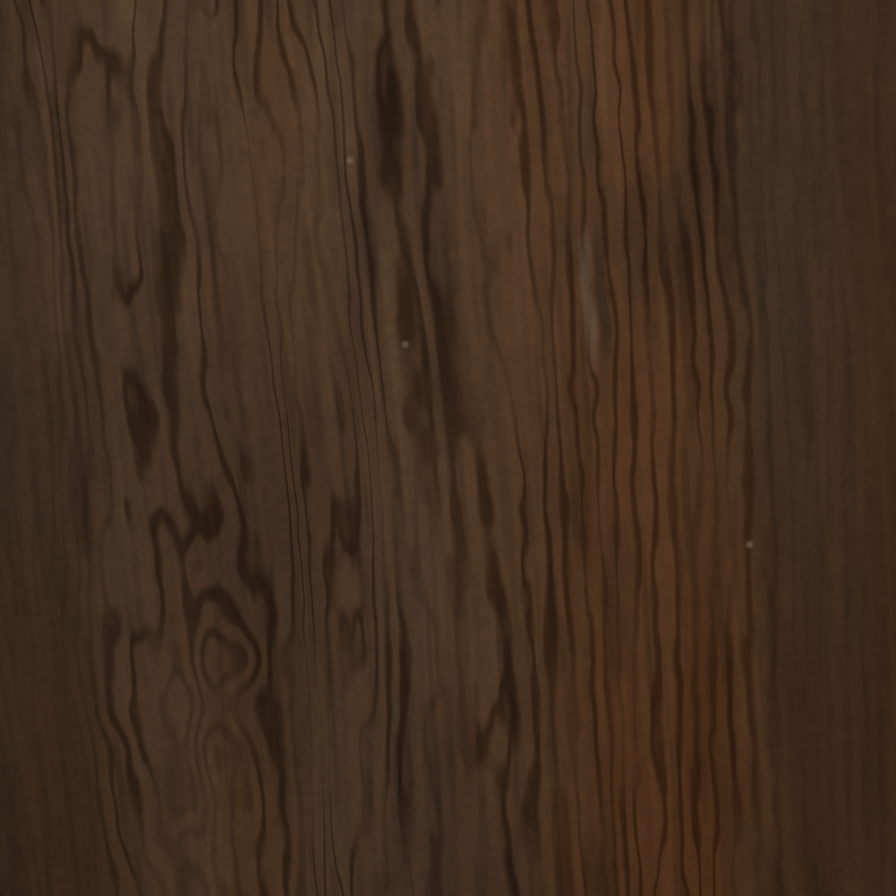
A WebGL 1 fragment shader for this texture:

```glsl
precision highp float;
// Dark stained wood with long, slightly leaning vertical grain.
// Growth rings are contour bands of a stretched, noise-warped field; broad
// stains, fine fibres, a pale scar and a few specks are laid over them.

uniform vec2 u_resolution;

float hash(vec2 p) {
  vec3 q = fract(vec3(p.xyx) * 0.1031);
  q += dot(q, q.yzx + 33.33);
  return fract((q.x + q.y) * q.z);
}

float noise(vec2 p) {
  vec2 i = floor(p), f = fract(p);
  f = f * f * (3.0 - 2.0 * f);
  return mix(mix(hash(i), hash(i + vec2(1.0, 0.0)), f.x),
             mix(hash(i + vec2(0.0, 1.0)), hash(i + vec2(1.0, 1.0)), f.x), f.y);
}

float fbm(vec2 p) {
  float sum = 0.0, weight = 0.533;
  for (int i = 0; i < 4; i++) {
    sum += weight * noise(p);
    p = p * 2.03 + vec2(17.3, 9.1);
    weight *= 0.5;
  }
  return sum;
}

// Dark late-wood lines: thin where the field is steep, broad where it is flat.
float growthRings(vec2 g, float wildness) {
  vec2 fromKnot = (g - vec2(0.19, 0.22)) * vec2(11.0, 3.2);
  float swirl = wildness * exp(-dot(fromKnot, fromKnot));
  float field = 33.0 * g.x + 16.0 * max(g.x - 0.55, 0.0);
  field += mix(2.2, 4.5, wildness) * noise(g * vec2(8.0, 1.4) + 4.0);
  field += mix(1.1, 2.2, wildness) * noise(g * vec2(23.0, 3.6) + 21.0);
  field += mix(0.5, 0.9, wildness) * noise(g * vec2(52.0, 11.0) + 5.0);
  field += 0.3 * noise(g * vec2(110.0, 30.0));
  field += 2.2 * swirl * noise(g * vec2(24.0, 19.0) + 8.0);
  float ridge = abs(fract(field) - 0.5) * 2.0;
  float width = 0.15 + 0.5 * noise(g * vec2(24.0, 4.0) + 31.0);
  return smoothstep(0.85 - width, 1.12 - 0.45 * width, ridge);
}

// Small bright flecks, rare and scattered over a jittered grid.
float specks(vec2 p) {
  vec2 cell = floor(p * 14.0);
  vec2 centre = 0.2 + 0.6 * vec2(hash(cell + 3.0), hash(cell + 47.0));
  float d = length(fract(p * 14.0) - centre);
  float chosen = step(0.98, hash(cell + 90.0));
  return chosen * (1.0 - smoothstep(0.02, 0.085, d));
}

void main() {
  vec2 p = gl_FragCoord.xy / u_resolution;

  // Grain coordinates: fibres drift right on the way down, most on the left.
  float lean = mix(0.10, 0.05, smoothstep(0.1, 0.8, p.x));
  vec2 g = vec2(p.x + lean * (p.y - 0.5), p.y);
  g.x += 0.015 * (noise(vec2(p.x * 3.0, p.y * 2.5)) - 0.5);

  // Regions: plain margins, a wild left half, a warm band right of centre.
  float figured = smoothstep(0.04, 0.10, g.x) * (1.0 - smoothstep(0.80, 0.90, g.x));
  float wildness = 1.0 - smoothstep(0.38, 0.62, g.x);
  float warmth = smoothstep(0.42, 0.62, g.x) * (1.0 - smoothstep(0.76, 0.90, g.x));
  warmth = 0.16 + 0.40 * warmth + 0.9 * (fbm(g * vec2(9.0, 1.3) + 12.0) - 0.5);
  warmth += 0.35 * smoothstep(0.88, 1.0, g.x) + 0.38 * (1.0 - p.y) * smoothstep(0.4, 0.8, p.x);
  warmth = clamp(warmth, 0.0, 1.0);
  vec3 color = mix(vec3(0.290, 0.216, 0.156), vec3(0.292, 0.180, 0.100), warmth);

  // Broad light: brighter upper middle, dim margins and bottom corners.
  float light = 0.89 + 0.13 * smoothstep(0.0, 0.9, p.y);
  light *= mix(0.82, 1.03, figured);
  light *= 1.0 + 0.09 * exp(-12.0 * (p.x - 0.6) * (p.x - 0.6));
  light *= 1.0 + 0.24 * (fbm(g * vec2(15.0, 1.0) + 50.0) - 0.5);
  color *= light;

  // Grey-brown stains, drawn out along the grain.
  float stain = smoothstep(0.53, 0.74, fbm(g * vec2(12.0, 2.6) + 70.0));
  vec2 patchOffset = (g - vec2(0.27, 0.40)) * vec2(8.0, 5.0);
  stain = max(stain * 0.8, 0.75 * exp(-dot(patchOffset, patchOffset)));
  color = mix(color, vec3(0.200, 0.143, 0.103), 0.6 * stain * figured);

  // Growth rings, broken along their length and faint in the margins.
  float rings = growthRings(g, wildness);
  rings *= 0.35 + 0.65 * smoothstep(0.25, 0.6, noise(g * vec2(26.0, 5.0) + 60.0));
  rings *= mix(0.15, 1.0, figured);
  color *= 1.0 - rings * vec3(0.33, 0.38, 0.43);

  // Fine dark pores in short strokes, fibres and soft mottling.
  float pores = smoothstep(0.6, 0.9, noise(g * vec2(95.0, 7.0) + 33.0));
  float fibre = noise(g * vec2(150.0, 9.0)) - 0.5;
  float mottle = noise(p * 95.0) + noise(p * 210.0) - 1.0;
  color *= 1.0 - 0.13 * pores * (0.4 + 0.6 * figured);
  color *= 1.0 + 0.13 * fibre + 0.06 * mottle;

  // Pale worn scar with a dark edge, then the specks.
  vec2 s = p - vec2(0.655 + 0.012 * (noise(vec2(p.y * 16.0, 2.0)) - 0.5), 0.665);
  float along = 1.0 - smoothstep(0.03, 0.10, abs(s.y));
  float worn = along * (1.0 - smoothstep(0.002, 0.010, abs(s.x)));
  float edge = along * (1.0 - smoothstep(0.003, 0.010, abs(s.x - 0.016)));
  color = mix(color, vec3(0.17, 0.135, 0.11), 0.6 * edge);
  color = mix(color, vec3(0.40, 0.335, 0.275), 0.6 * worn);
  color = mix(color, vec3(0.46, 0.40, 0.33), 0.6 * specks(p));

  gl_FragColor = vec4(color, 1.0);
}
```
